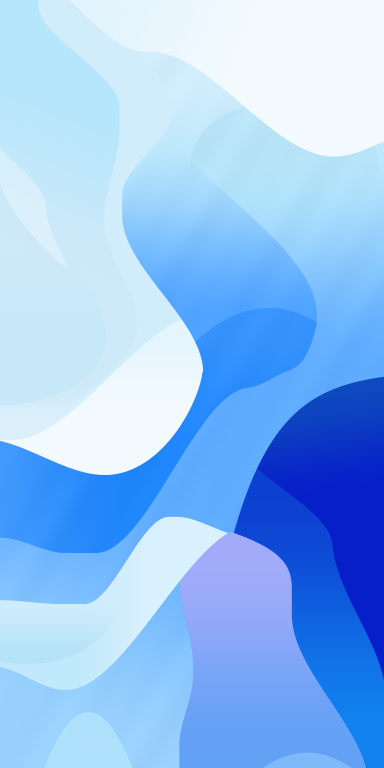
Give the GLSL for this background, as a Shadertoy shader.

```glsl
// Flowing paper-like waves in pale, azure and deep blue, layered back to front.
// Each outline is a chain of smooth ramps giving y from x or x from y;
// the signed gap to it becomes a soft mask that blends in a gradient.

const float WIDTH = 100.0;    // canvas width in design units
const float HEIGHT = 200.0;   // canvas height in design units
const float STREAK = 0.006;   // strength of the faint diagonal streaks

const vec3 ICE     = vec3(0.95, 0.98, 0.995);
const vec3 MIST    = vec3(0.82, 0.93, 0.99);
const vec3 PALE    = vec3(0.71, 0.90, 0.985);
const vec3 SKY     = vec3(0.60, 0.82, 0.99);
const vec3 AZURE   = vec3(0.37, 0.67, 1.00);
const vec3 VIVID   = vec3(0.12, 0.52, 0.98);
const vec3 COBALT  = vec3(0.06, 0.32, 0.83);
const vec3 OCEAN   = vec3(0.07, 0.51, 0.94);
const vec3 INDIGO  = vec3(0.025, 0.12, 0.79);
const vec3 LILAC   = vec3(0.63, 0.67, 0.98);
const vec3 HYACINTH = vec3(0.39, 0.63, 0.96);

float ramp(float a, float b, float t) { return smoothstep(a, b, t); }

// Coverage of the side where the gap is positive, one pixel soft
float fill(float gap) {
    float slope = length(vec2(dFdx(gap), dFdy(gap)));
    return clamp(0.5 + gap / max(slope, 1e-4), 0.0, 1.0);
}

float ellipse(vec2 p, vec2 center, vec2 radius) {
    return fill(1.0 - length((p - center) / radius));
}

vec3 backdrop(vec2 p) {
    vec3 c = mix(MIST, PALE, ramp(18.0, 52.0, p.y));
    c = mix(c, AZURE, ramp(42.0, 100.0, p.y + 0.12 * (p.x - 70.0)));
    c = mix(c, SKY, ramp(120.0, 195.0, p.y - 0.3 * p.x + 8.0));
    float lobe = ellipse(p, vec2(74.0, 43.0), vec2(24.5, 17.0));
    return mix(c, PALE * 0.97, 0.55 * lobe * (1.0 - ramp(38.0, 58.0, p.y)));
}

// Saturated ribbon sweeping from the upper middle to the left edge
void ribbon(inout vec3 c, vec2 p) {
    float right = 36.5 + 46.0 * ramp(20.0, 82.0, p.y);
    float bottom = 140.0 + 4.0 * ramp(0.0, 17.0, p.x) - 43.0 * ramp(25.0, 65.0, p.x)
        - 5.0 * ramp(64.0, 78.0, p.x) - 12.0 * pow(max(p.x - 74.0, 0.0) / 8.6, 3.0);
    float mask = fill(right - p.x) * fill(bottom - p.y) * ramp(36.0, 62.0, p.y);
    vec3 upper = mix(SKY, vec3(0.31, 0.64, 1.0), ramp(48.0, 84.0, p.y));
    vec3 lower = mix(mix(AZURE, VIVID, 0.6), VIVID, ramp(82.0, 118.0, p.y));
    lower = mix(lower, AZURE, 0.55 * (1.0 - ramp(-5.0, 34.0, p.x)));
    float fold = fill(p.y - 80.2 - 0.024 * (p.x - 70.0) * (p.x - 70.0));
    fold = max(fold, ramp(88.0, 90.0, p.y));
    c = mix(c, mix(upper, lower, fold), mask);
}

// Layered pale sheets on the left with a bright leaf at their foot
void paleSheets(inout vec3 c, vec2 p) {
    float right = 5.0 + 40.0 * ramp(-18.0, 28.6, p.y)
        - 13.2 * ramp(28.6, 51.0, p.y) + 21.1 * ramp(56.0, 97.0, p.y);
    float u = max(p.x - 27.3, 0.0) / 25.5;
    float bottom = 96.4 + 27.3 * pow(max(1.0 - u * u, 0.0), 0.7)
        - 9.5 * (1.0 - ramp(-5.0, 27.3, p.x));
    float sheet = fill(right - p.x) * fill(bottom - p.y);

    float innerEdge = 9.9 + 21.2 * ramp(1.0, 28.0, p.y) - 4.0 * ramp(34.0, 57.0, p.y)
        + 8.7 * ramp(58.0, 84.0, p.y) - 25.0 * ramp(85.0, 118.0, p.y);
    vec3 inner = mix(PALE, MIST * 0.985, ramp(25.0, 75.0, p.y + 0.4 * (25.0 - p.x)));
    vec3 body = mix(MIST, inner, fill(innerEdge - p.x));

    float arc = 88.0 + 17.5 * sqrt(max(1.0 - p.x * p.x / 762.0, 0.0));
    float arcSide = 21.0 + 6.6 * ramp(66.0, 88.0, p.y);
    float arcMask = fill(arc - p.y) * fill(arcSide - p.x) * ramp(62.0, 86.0, p.y);
    body = mix(body, PALE, 0.3 * arcMask);
    body = mix(body, ICE, 0.4 * ramp(99.0, 112.0, p.y) * (1.0 - arcMask));

    float sliverTop = -5.0 + 17.0 * ramp(30.0, 54.0, p.y) + 7.0 * ramp(54.0, 76.0, p.y);
    float sliverLow = 17.7 * pow(max(p.y - 47.0, 0.0) / 23.3, 1.5);
    body = mix(body, ICE, 0.4 * fill(sliverTop - p.x) * fill(p.x - sliverLow));

    float leaf = fill(p.y - 114.6 + 33.0 * ramp(3.0, 54.0, p.x));
    vec3 leafColor = mix(mix(MIST, ICE, 0.6), ICE, ramp(86.0, 108.0, p.y));
    c = mix(c, mix(body, leafColor, leaf), sheet);
}

void deepShape(inout vec3 c, vec2 p) {
    float top = 96.5 + 44.0 * exp((60.4 - p.x) / 12.0);
    float split = 60.0 + 26.5 * ramp(112.0, 142.0, p.y) + 14.0 * ramp(140.0, 182.0, p.y);
    vec3 dark = mix(COBALT * 0.9, INDIGO, ramp(102.0, 132.0, p.y + 0.15 * (p.x - 75.0)));
    vec3 light = mix(mix(COBALT, INDIGO, 0.35), OCEAN, ramp(126.0, 194.0, p.y));
    c = mix(c, mix(dark, light, fill(split - p.x)), fill(p.y - top));
}

// Lilac column and light wave share the edge "waveBottom"
void lowerWaves(inout vec3 c, vec2 p) {
    float waveTop = 156.3 + ramp(0.0, 16.0, p.x) - 22.7 * ramp(22.0, 44.0, p.x)
        + 5.0 * ramp(46.0, 64.0, p.x);
    float waveBottom = 173.5 + 6.2 * ramp(-2.0, 17.0, p.x) - 43.0 * ramp(17.0, 66.0, p.x);
    float left = 46.9 + 3.4 * ramp(152.0, 174.0, p.y) - 3.6 * ramp(176.0, 194.0, p.y);
    float right = 76.0 - 16.0 * pow(1.0 - clamp((p.y - 138.5) / 16.0, 0.0, 1.0), 3.0)
        + 20.0 * ramp(160.0, 205.0, p.y);
    float below = fill(p.y - waveBottom);

    float hill = fill(p.y - 185.4 - 0.11 * (p.x - 23.0) * (p.x - 23.0));
    c = mix(c, PALE, 0.75 * hill);
    vec3 column = mix(LILAC, HYACINTH, ramp(145.0, 196.0, p.y));
    float mound = fill(p.y - 196.0 - 0.03 * (p.x - 80.0) * (p.x - 80.0));
    column = mix(column, SKY, 0.5 * mound);
    c = mix(c, column, below * fill(p.x - left) * fill(right - p.x));

    vec3 wave = mix(mix(PALE, MIST, 0.4), mix(MIST, ICE, 0.25), ramp(18.0, 42.0, p.x));
    float fold = ellipse(p, vec2(7.0, 154.0), vec2(24.5, 19.0));
    vec3 foldColor = mix(MIST, PALE * 0.98, ramp(156.0, 172.0, p.y));
    wave = mix(wave, foldColor, 0.8 * fold);
    c = mix(c, wave, fill(p.y - waveTop) * (1.0 - below));
}

void mainImage(out vec4 fragColor, in vec2 fragCoord) {
    vec2 uv = fragCoord / iResolution.xy;
    vec2 p = vec2(uv.x * WIDTH, (1.0 - uv.y) * HEIGHT);   // y runs downward

    vec3 color = backdrop(p);
    ribbon(color, p);
    float diagonal = p.x + 0.6 * p.y;
    color += STREAK * (sin(0.55 * diagonal) + sin(0.31 * diagonal + 0.03 * p.y));

    float capEdge = -12.0 + 25.5 * ramp(0.0, 38.0, p.x) + 27.3 * ramp(39.0, 87.0, p.x)
        - 8.0 * ramp(87.0, 113.0, p.x);
    vec3 cap = mix(mix(MIST, ICE, 0.5), ICE, ramp(20.0, 75.0, p.x + 0.4 * p.y));
    paleSheets(color, p);
    color = mix(color, cap, fill(capEdge - p.y));
    deepShape(color, p);
    lowerWaves(color, p);
    fragColor = vec4(clamp(color, 0.0, 1.0), 1.0);
}
```
